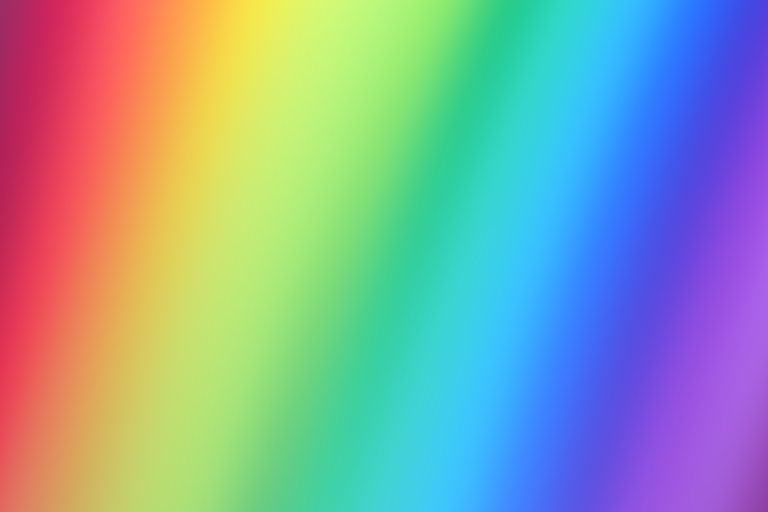
A WebGL 2 fragment shader for this background:

```glsl
#version 300 es
precision highp float;
// Soft slanted rainbow bands, vivid at the top and more muted at the bottom.
uniform vec2 u_resolution;
out vec4 fragColor;

// Evenly spaced spectrum stops from crimson to violet
const vec3 vividStops[16] = vec3[16](
  vec3(.60, .18, .40), vec3(.84, .16, .37), vec3(1.0, .38, .38), vec3(1.0, .65, .30),
  vec3(.97, .90, .29), vec3(.85, .97, .44), vec3(.72, .97, .48), vec3(.55, .92, .44),
  vec3(.17, .80, .53), vec3(.19, .84, .80), vec3(.20, .73, 1.0), vec3(.17, .45, 1.0),
  vec3(.30, .26, .87), vec3(.56, .27, .88), vec3(.73, .44, 1.0), vec3(.70, .40, .90));
const vec3 mutedStops[16] = vec3[16](
  vec3(.40, .10, .30), vec3(.50, .10, .30), vec3(.85, .14, .32), vec3(.88, .43, .38),
  vec3(.82, .66, .38), vec3(.75, .83, .43), vec3(.64, .87, .47), vec3(.41, .80, .51),
  vec3(.26, .82, .66), vec3(.26, .82, .86), vec3(.24, .75, 1.0), vec3(.26, .51, 1.0),
  vec3(.37, .33, .89), vec3(.59, .33, .88), vec3(.63, .36, .84), vec3(.55, .24, .63));

vec3 stopColor(int index, float height) {
  int i = clamp(index, 0, 15);
  return mix(mutedStops[i], vividStops[i], height);
}

// Catmull-Rom blend through the stops, free of visible creases
vec3 spectrum(float position, float height) {
  float p = clamp(position, 0.0, 15.0);
  int i = int(floor(p));
  float t = fract(p);
  vec3 a = stopColor(i - 1, height), b = stopColor(i, height);
  vec3 c = stopColor(i + 1, height), d = stopColor(i + 2, height);
  return b + 0.5 * t * (c - a + t * (2.0 * a - 5.0 * b + 4.0 * c - d
       + t * (3.0 * (b - c) + d - a)));
}

void main() {
  vec2 uv = gl_FragCoord.xy / u_resolution;
  float rise = uv.y - 0.5;

  // Lean the bands to the right with a slight bow
  float across = uv.x * 1.5 - 0.36 * rise - 0.06 * rise * rise;

  // The warm side bows the other way around mid height
  float warmSide = 1.0 - smoothstep(0.0, 0.5, across);
  across -= 0.035 * (1.0 - 4.0 * rise * rise) * warmSide;

  vec3 color = spectrum((across + 0.2) * 8.0, uv.y);
  fragColor = vec4(clamp(color, 0.0, 1.0), 1.0);
}
```
